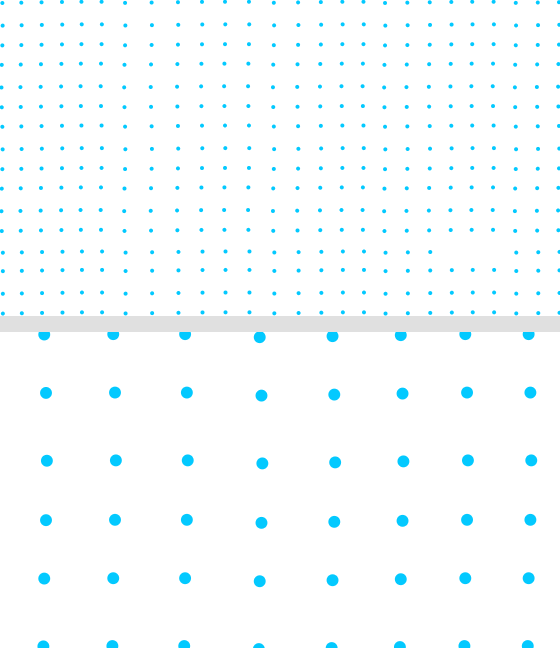
Top: the whole. Bottom: its middle third, enlarged.
Give the GLSL for this pattern, as a Shadertoy shader.

```glsl
// Small cyan dots on white in a wavering 26 by 16 grid, with a short gap in one row.

const vec3 PAPER = vec3(1.0);
const vec3 DOT_COLOR = vec3(0.01, 0.79, 1.0);

// Lengths are in units of 1/432 of the canvas height.
const float CANVAS_HEIGHT = 432.0;
const vec2 GRID_SIZE = vec2(26.0, 16.0);
const vec2 FIRST_DOT = vec2(2.8, 3.4);      // from the upper left
const vec2 SPACING = vec2(30.44, 28.2);
const float DOT_RADIUS = 2.7;

const float SLIP_ROW = 12.0;                // the row rhythm restarts below here
const float SLIP_SHIFT = 1.1;
const float SLIP_DROP = 1.4;
const vec2 GAP_COLUMNS = vec2(20.0, 22.0);  // dots left out of the slipped row
const float STAGGER_PERIOD = 5.65;          // columns per vertical stagger

const float PI = 3.14159265;
const float TAU = 2.0 * PI;

// Amplitudes of the sine waves that squeeze and stretch the column spacing.
const int WAVES = 12;
const float WAVE_AMP[WAVES] = float[WAVES](
    1.24, -8.45, -5.75, -1.55, 0.22, 0.38,
    0.58, 1.21, 0.35, -0.97, -0.48, -0.46);

// Offset of a whole column: uneven spacing in x, sawtooth stagger in y.
vec2 columnOffset(float column) {
    float angle = PI * column / (GRID_SIZE.x - 1.0);
    float squeeze = 0.0;
    for (int i = 0; i < WAVES; i++) {
        squeeze += WAVE_AMP[i] * sin(float(i + 1) * angle);
    }
    float stagger = max(1.1 - 2.6 * fract(column / STAGGER_PERIOD), -0.6);
    return vec2(squeeze, stagger);
}

// Offset of a whole row: six-row sway in x, three-row rhythm in y.
vec2 rowOffset(float row) {
    bool slipped = row >= SLIP_ROW;
    float beat = slipped ? row - SLIP_ROW - 1.0 : row;
    float sway = slipped ? SLIP_SHIFT : 0.8 * cos(TAU * (row - 1.0) / 6.0);
    float rhythm = 1.03 - 1.57 * cos(TAU * beat / 3.0 + 0.424);
    if (row == SLIP_ROW) rhythm += SLIP_DROP;
    return vec2(sway, rhythm);
}

bool hasDot(vec2 cell) {
    bool inGrid = all(greaterThanEqual(cell, vec2(0.0))) && all(lessThan(cell, GRID_SIZE));
    bool inGap = cell.y == SLIP_ROW && cell.x >= GAP_COLUMNS.x && cell.x <= GAP_COLUMNS.y;
    return inGrid && !inGap;
}

// Distance to the edge of the nearest dot, negative inside.
float dotDistance(vec2 p) {
    vec2 nearest = round((p - FIRST_DOT) / SPACING);
    float d = CANVAS_HEIGHT;
    for (int x = -1; x <= 1; x++) {
        float column = nearest.x + float(x);
        vec2 columnShift = columnOffset(column);
        for (int y = -1; y <= 1; y++) {
            vec2 cell = vec2(column, nearest.y + float(y));
            if (!hasDot(cell)) continue;
            vec2 center = FIRST_DOT + cell * SPACING + columnShift + rowOffset(cell.y);
            d = min(d, length(p - center) - DOT_RADIUS);
        }
    }
    return d;
}

void mainImage(out vec4 fragColor, in vec2 fragCoord) {
    float pixel = CANVAS_HEIGHT / iResolution.y;
    vec2 p = vec2(fragCoord.x, iResolution.y - fragCoord.y) * pixel;

    // One pixel of smoothing around each dot
    float coverage = clamp(0.5 - dotDistance(p) / pixel, 0.0, 1.0);
    fragColor = vec4(mix(PAPER, DOT_COLOR, coverage), 1.0);
}
```
